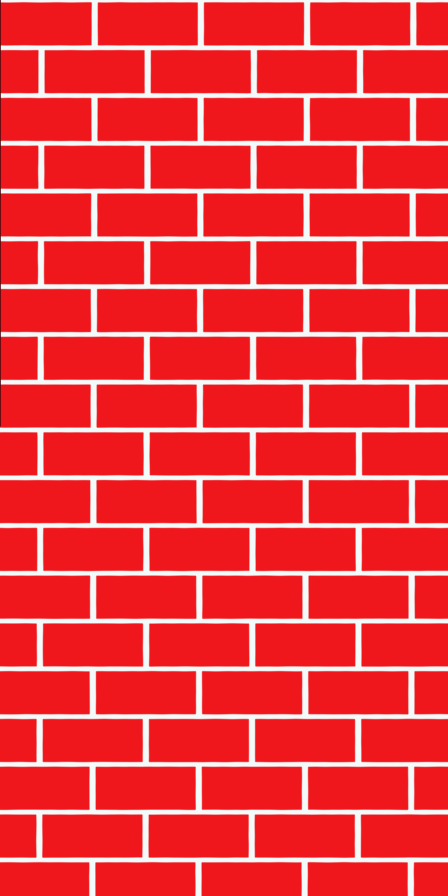
Write a WebGL 2 fragment shader that draws this pattern.

```glsl
#version 300 es
precision highp float;

uniform vec2 u_resolution;
out vec4 outColor;

// All lengths are fractions of the canvas width.
const vec3 BRICK_RED = vec3(0.94, 0.09, 0.11);
const vec3 MORTAR_WHITE = vec3(0.95, 0.98, 0.98);
const vec3 BORDER_DARK = vec3(0.30, 0.03, 0.05);
const vec2 PITCH = vec2(0.2370, 0.10664);   // brick plus one joint
const vec2 JOINT = vec2(0.0137, 0.0106);    // joint widths
const float FIRST_JOINT = 0.2115;           // upright joint in the top row
const float ROW_DRIFT = 0.0003;             // leftward slip per row
const float CORNER_RADIUS = 0.0022;
const float EDGE_SOFTNESS = 0.0021;
const float WOBBLE_SCALE = 28.0;
const float WOBBLE_AMOUNT = 0.0007;
const float BORDER_WIDTH = 0.0018;
const float BORDER_LENGTH = 0.952;

vec2 hashGradient(vec2 cell) {
  vec3 h = fract(cell.xyx * vec3(0.1031, 0.1030, 0.0973));
  h += dot(h, h.yzx + 33.33);
  float angle = 6.28319 * fract((h.x + h.y) * h.z);
  return vec2(cos(angle), sin(angle));
}

float gradientNoise(vec2 p) {
  vec2 i = floor(p), f = fract(p);
  vec2 u = f * f * f * (f * (f * 6.0 - 15.0) + 10.0);
  vec2 e = vec2(0.0, 1.0);
  float a = dot(hashGradient(i), f);
  float b = dot(hashGradient(i + e.yx), f - e.yx);
  float c = dot(hashGradient(i + e.xy), f - e.xy);
  float d = dot(hashGradient(i + e.yy), f - e.yy);
  return mix(mix(a, b, u.x), mix(c, d, u.x), u.y);
}

float roundedBox(vec2 p, vec2 halfSize, float radius) {
  vec2 q = abs(p) - halfSize + radius;
  return length(max(q, 0.0)) + min(max(q.x, q.y), 0.0) - radius;
}

// Signed distance to the nearest brick in a running bond.
float brickDistance(vec2 p) {
  float row = floor(p.y / PITCH.y);
  float shift = FIRST_JOINT - ROW_DRIFT * row + 0.5 * PITCH.x * mod(row, 2.0);
  vec2 cell = fract(vec2(p.x - shift, p.y) / PITCH) - 0.5;
  return roundedBox(cell * PITCH, 0.5 * (PITCH - JOINT), CORNER_RADIUS);
}

void main() {
  // Rows are counted downward from the top edge.
  vec2 p = vec2(gl_FragCoord.x, u_resolution.y - gl_FragCoord.y) / u_resolution.x;
  float pixel = 1.0 / u_resolution.x;

  // Bricks with slightly uneven edges
  float dist = brickDistance(p) + WOBBLE_AMOUNT * gradientNoise(p * WOBBLE_SCALE);
  float soft = max(EDGE_SOFTNESS, 0.6 * pixel);
  vec3 color = mix(BRICK_RED, MORTAR_WHITE, smoothstep(-soft, soft, dist));

  // Thin dark border on the upper left side
  float border = clamp((BORDER_WIDTH - p.x) / pixel + 0.5, 0.0, 1.0);
  border *= 1.0 - smoothstep(-pixel, pixel, p.y - BORDER_LENGTH);
  color = mix(color, BORDER_DARK, border);

  outColor = vec4(color, 1.0);
}
```
